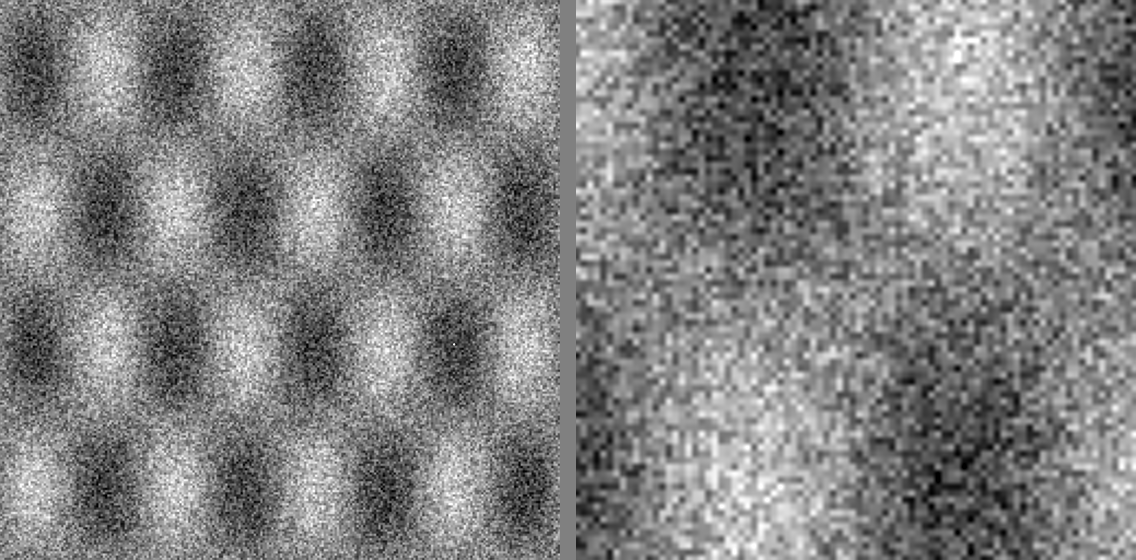
Left, the full canvas; right, a detail of the centre.
Give the GLSL for this pattern, as a Shadertoy shader.

```glsl
// Soft checker of light and dark ovals, four by two wave periods, under coarse film grain.
const float TAU = 6.2831853;

// Random value in 0..1 per grain cell; the 256-cell grid wraps
float hash(vec2 cell, uint seed) {
    uvec2 c = uvec2(mod(cell, 256.0));
    uint h = c.x + c.y * 256u + seed * 65536u;
    h = (h ^ (h >> 16)) * 0x7feb352du;
    h = (h ^ (h >> 15)) * 0x846ca68bu;
    h ^= h >> 16;
    return float(h >> 8) / 16777216.0;
}

// Two draws summed favour the middle tones
float speckle(vec2 cell) {
    return hash(cell, 1u) + hash(cell, 2u) - 1.0;
}

// Blend neighbouring cells so the grain has soft edges
float grain(vec2 p) {
    vec2 cell = floor(p), f = smoothstep(0.0, 1.0, fract(p));
    vec2 e = vec2(1.0, 0.0);
    return mix(mix(speckle(cell), speckle(cell + e.xy), f.x),
               mix(speckle(cell + e.yx), speckle(cell + e.xx), f.x), f.y);
}

void mainImage(out vec4 fragColor, in vec2 fragCoord) {
    vec2 uv = fragCoord / iResolution.xy;

    // Crossed waves form the alternating ovals
    float ovals = sin(TAU * 4.0 * uv.x) * sin(TAU * 2.0 * uv.y);
    float shade = 0.505 + 0.25 * ovals + 0.36 * grain(uv * 256.0 - 0.5);

    // One stray bright mote
    float mote = 1.0 - smoothstep(0.001, 0.003, length(uv - vec2(0.811, 0.385)));
    shade = mix(shade, 0.97, mote);

    fragColor = vec4(vec3(clamp(shade, 0.0, 1.0)), 1.0);
}
```
